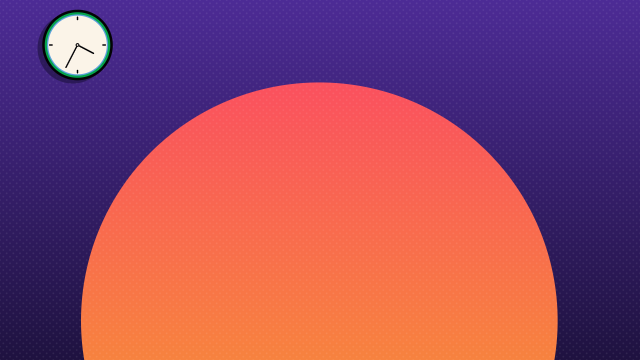
Give the GLSL for this background, as a WebGL 1 fragment shader.

```glsl
precision highp float;
// A large sunset disc against a violet dusk sky, with a wall clock at upper left
// and a faint staggered dot pattern over sky and sun. Flat shapes come from
// signed distances; all lengths are in units of the canvas height.

uniform vec2 u_resolution;

const vec3 SKY_TOP = vec3(0.300, 0.170, 0.585);
const vec3 SKY_BOTTOM = vec3(0.120, 0.070, 0.250);
const vec3 SUN_TOP = vec3(0.980, 0.315, 0.370);
const vec3 SUN_BOTTOM = vec3(0.970, 0.510, 0.245);
const vec3 SHADOW = vec3(0.110, 0.065, 0.240);
const vec3 INK = vec3(0.010, 0.010, 0.020);
const vec3 RIM_GREEN = vec3(0.020, 0.640, 0.300);
const vec3 RIM_BLUE = vec3(0.360, 0.630, 0.860);
const vec3 FACE = vec3(0.985, 0.955, 0.910);

const vec2 SUN_CENTER = vec2(0.887, 0.109);
const float SUN_RADIUS = 0.662;
const vec2 CLOCK_CENTER = vec2(0.2153, 0.875);
const float CLOCK_RADIUS = 0.098;
const float DOT_PITCH = 1.0 / 54.0;

// Coverage of a shape from its signed distance, softened over one pixel.
float fill(float dist, float pixel) {
  return clamp(0.5 - dist / pixel, 0.0, 1.0);
}

float disc(vec2 p, float radius, float pixel) {
  return fill(length(p) - radius, pixel);
}

// Straight stroke from a to b with rounded ends.
float stroke(vec2 p, vec2 a, vec2 b, float halfWidth, float pixel) {
  vec2 ab = b - a;
  float t = clamp(dot(p - a, ab) / dot(ab, ab), 0.0, 1.0);
  return fill(length(p - a - ab * t) - halfWidth, pixel);
}

// Two interleaved square grids of dots.
float dots(vec2 p, float pitch, float radius, float pixel) {
  vec2 corner = (fract(p / pitch + 0.5) - 0.5) * pitch;
  vec2 middle = (fract(p / pitch) - 0.5) * pitch;
  return fill(min(length(corner), length(middle)) - radius, pixel);
}

// Clock layers, from the cast shadow up to the hub; p is relative to its centre.
vec3 drawClock(vec3 color, vec2 p, float pixel) {
  color = mix(color, SHADOW, 0.6 * disc(p + vec2(0.013, 0.009), CLOCK_RADIUS, pixel));
  color = mix(color, INK, disc(p, CLOCK_RADIUS, pixel));
  color = mix(color, RIM_GREEN, disc(p, 0.0910, pixel));
  color = mix(color, RIM_BLUE, disc(p, 0.0850, pixel));
  color = mix(color, FACE, disc(p, 0.0815, pixel));

  // Fold the four quarter marks onto one axis.
  vec2 folded = vec2(max(abs(p.x), abs(p.y)), min(abs(p.x), abs(p.y)));
  float ink = stroke(folded, vec2(0.071, 0.0), vec2(0.077, 0.0), 0.0020, pixel);
  ink = max(ink, stroke(p, vec2(0.0), vec2(0.044, -0.023), 0.0021, pixel));
  ink = max(ink, stroke(p, vec2(0.0), vec2(-0.032, -0.062), 0.0019, pixel));
  ink = max(ink, disc(p, 0.0052, pixel));
  color = mix(color, INK, ink);
  return mix(color, FACE, disc(p, 0.0022, pixel));
}

void main() {
  float pixel = 1.0 / u_resolution.y;
  vec2 p = gl_FragCoord.xy * pixel;

  // Sky and sun gradients.
  vec3 color = mix(SKY_BOTTOM, SKY_TOP, p.y);
  float sunTop = SUN_CENTER.y + SUN_RADIUS;
  vec3 sun = mix(SUN_BOTTOM, SUN_TOP, clamp(p.y / sunTop, 0.0, 1.0));
  color = mix(color, sun, disc(p - SUN_CENTER, SUN_RADIUS, pixel));

  // Dot pattern, anchored at the top left corner.
  float pattern = dots(p - vec2(0.0, 1.0), DOT_PITCH, 0.0023, pixel);
  color = mix(color, vec3(1.0), 0.08 * pattern);

  color = drawClock(color, p - CLOCK_CENTER, pixel);
  gl_FragColor = vec4(color, 1.0);
}
```
